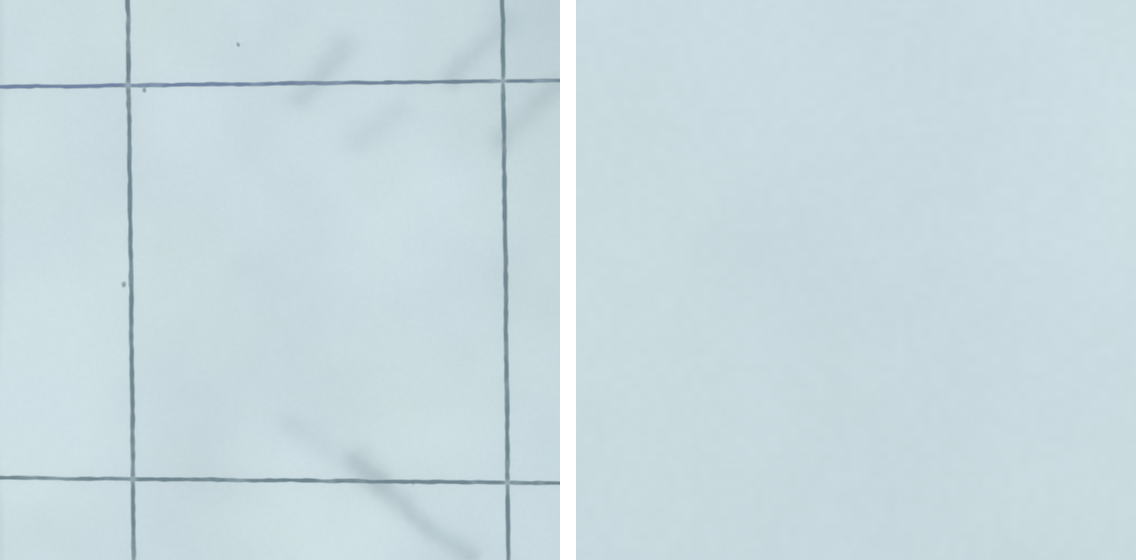
Left, the full canvas; right, a detail of the centre.
A Shadertoy shader for this pattern:

```glsl
// Pale marbled wall tiles divided by thin, worn, slightly skewed grout lines.
// A perspective-tilted grid gives the joints; value noise roughens them and
// clouds the glaze, with soft diagonal veins and a few dark specks on top.

#define PITCH_X 0.669
#define PITCH_Y 0.698
#define JOINT_HALF_WIDTH 0.0037
#define JOINT_SOFTNESS 0.0024
#define JOINT_WOBBLE 0.0032
#define SPECK_COUNT 4
#define GLAZE_LIGHT vec3(0.812, 0.880, 0.898)
#define GLAZE_SHADE vec3(0.742, 0.812, 0.832)
#define VEIN_COLOR vec3(0.665, 0.735, 0.760)
#define GROUT_COLOR vec3(0.425, 0.510, 0.545)
#define GROUT_BLUE vec3(0.430, 0.500, 0.625)
#define GROUT_WORN vec3(0.610, 0.685, 0.715)

float hash(vec2 p) {
    vec3 q = fract(vec3(p.xyx) * 0.1031);
    q += dot(q, q.yzx + 33.33);
    return fract((q.x + q.y) * q.z);
}

float noise(vec2 p) {
    vec2 cell = floor(p), f = fract(p);
    f = f * f * (3.0 - 2.0 * f);
    return mix(mix(hash(cell), hash(cell + vec2(1, 0)), f.x),
               mix(hash(cell + vec2(0, 1)), hash(cell + vec2(1, 1)), f.x), f.y);
}

float fbm(vec2 p) {
    float sum = 0.0, amplitude = 0.5;
    for (int i = 0; i < 4; i++) {
        sum += amplitude * noise(p);
        p = p * 2.03 + 17.7;
        amplitude *= 0.5;
    }
    return sum;
}

// Soft streak along the segment a-b, fading out across its width.
float streak(vec2 p, vec2 a, vec2 b, float width) {
    vec2 along = b - a;
    float t = clamp(dot(p - a, along) / dot(along, along), 0.0, 1.0);
    float d = length(p - a - along * t) / width;
    return exp(-d * d);
}

vec3 glaze(vec2 p) {
    // Broad clouds, darker towards the right
    float cloud = fbm(p * 3.2 + 4.0);
    float shade = 0.05 + 0.32 * smoothstep(0.0, 1.0, p.x)
                + 1.3 * (cloud - 0.44);
    shade += 0.20 * streak(p, vec2(0.53, 0.28), vec2(0.56, 0.62), 0.09);
    shade += 0.50 * exp(-9.0 * length(p - vec2(1.0)));
    shade += 0.35 * (1.0 - smoothstep(0.0, 0.012, p.x));
    vec3 color = mix(GLAZE_LIGHT, GLAZE_SHADE, clamp(shade, 0.0, 1.0));

    // Smoky diagonal veins
    vec2 q = p + 0.045 * (vec2(fbm(p * 9.0), fbm(p * 9.0 + 31.0)) - 0.47);
    float vein = 0.50 * streak(q, vec2(0.64, 0.18), vec2(0.84, 0.00), 0.020);
    vein += 0.20 * streak(q, vec2(0.52, 0.25), vec2(0.68, 0.15), 0.022);
    vein += 0.42 * streak(q, vec2(0.54, 0.82), vec2(0.61, 0.92), 0.025);
    vein += 0.25 * streak(q, vec2(0.64, 0.74), vec2(0.71, 0.79), 0.026);
    vein += 0.38 * streak(q, vec2(0.80, 0.85), vec2(0.90, 0.96), 0.022);
    vein += 0.45 * streak(q, vec2(0.90, 0.75), vec2(1.00, 0.85), 0.024);
    color = mix(color, VEIN_COLOR, min(vein * (0.6 + 0.8 * fbm(p * 14.0)), 0.8));

    // Faint warm and cool drift, then fine grain
    color += vec3(0.012, 0.004, -0.016) * (fbm(p * 4.0 + 60.0) - 0.45);
    return color + 0.010 * (noise(p * 190.0) - 0.5);
}

float jointMask(float d, float soft, float roughness) {
    float halfWidth = JOINT_HALF_WIDTH * (0.8 + 0.4 * roughness);
    return 1.0 - smoothstep(halfWidth - soft, halfWidth + soft, abs(d));
}

void mainImage(out vec4 fragColor, in vec2 fragCoord) {
    vec2 p = fragCoord / iResolution.y;
    float soft = max(JOINT_SOFTNESS, 1.0 / iResolution.y);
    vec3 color = glaze(p);

    // Dark specks
    for (int i = 0; i < SPECK_COUNT; i++) {
        float id = float(i);
        vec2 center = vec2(hash(vec2(id, 3.0)), hash(vec2(id, 8.0)));
        float radius = mix(0.002, 0.0045, hash(vec2(id, 21.0)));
        float d = length((p - center) * vec2(1.0, 0.75));
        d += 0.002 * (noise(p * 220.0) - 0.5);
        color = mix(color, GROUT_COLOR, 0.75 * (1.0 - smoothstep(0.0, radius + soft, d)));
    }

    // Skewed grid: joints lean left going up and spread apart to the right
    vec2 wobble = JOINT_WOBBLE * (vec2(fbm(vec2(p.y * 24.0, 2.0)),
                                       fbm(vec2(p.x * 24.0, 9.0))) - 0.47);
    vec2 pitch = vec2(PITCH_X, PITCH_Y + 0.021 * p.x);
    vec2 start = vec2(0.2395 - 0.011 * p.y, 0.147 - 0.010 * p.x);
    vec2 grid = (p - start + wobble) / pitch;
    vec2 row = round(grid);
    vec2 d = (grid - row) * pitch;

    // Grout with uneven width, worn stretches and pale crossings
    float rough = noise(p * 75.0);
    float upright = jointMask(d.x, soft, rough);
    float level = jointMask(d.y * 1.12, soft, rough);
    float blue = level * step(0.5, row.y) * (1.0 - 0.6 * smoothstep(0.3, 0.9, p.x));
    float wear = 0.55 * smoothstep(0.45, 0.8, fbm(p * 26.0 + 80.0));
    wear = max(wear, 0.85 * exp(-dot(d, d) / 0.00006));
    vec3 grout = mix(mix(GROUT_COLOR, GROUT_BLUE, blue), GROUT_WORN, wear);
    float halo = 0.10 * exp(-min(abs(d.x), abs(d.y)) / 0.007);
    color = mix(color, GROUT_WORN, halo);
    color = mix(color, grout, 0.95 * max(upright, level));

    fragColor = vec4(color, 1.0);
}
```
